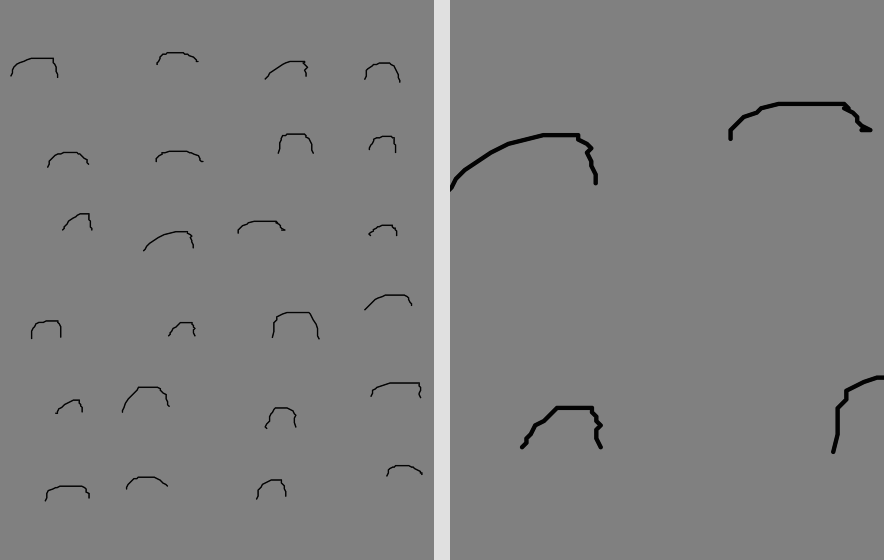
Left: the whole. Right: its middle third, enlarged.
Reproduce this pattern procedurally as a Shadertoy shader.

```glsl
// Scattered thin black hand-drawn arches with flat tops on a plain grey ground.

const vec3 GROUND = vec3(0.502);
const vec3 INK = vec3(0.01);

// Lengths are fractions of the canvas height.
const float ROWS = 6.0;
const float MARGIN = 0.065;                     // empty band at top and bottom
const float COLUMN_WIDTH = 0.193;
const vec2 JITTER = vec2(0.045, 0.033);         // scatter inside a cell
const float TOP_OFFSET = 0.020;                 // arch top above cell centre
const float LINE_HALF_WIDTH = 0.0013;
const vec2 HALF_SPAN = vec2(0.021, 0.044);      // smallest, largest
const vec2 LEG_DROP = vec2(0.021, 0.045);
const vec2 ROUNDNESS = vec2(0.75, 1.6);         // 1 is elliptic, 2 is straight
const float WOBBLE = 0.0035;
const float STEP_SIZE = 0.0026;                 // stair steps along the legs
const int LEG_POINTS = 9;
const float HALF_PI = 1.5707963;

float hash(vec2 p) {
    vec3 q = fract(vec3(p.xyx) * vec3(0.1031, 0.1030, 0.0973));
    q += dot(q, q.yzx + 33.33);
    return fract((q.x + q.y) * q.z);
}

// Random value of a cell, one stream per channel.
float cellRandom(vec2 cell, float channel) {
    return hash(cell * 7.0 + vec2(channel * 13.7 + 3.0, channel * 5.3 + 11.0));
}

// One-dimensional gradient noise.
float gradientNoise(float x, float seed) {
    float i = floor(x), f = x - i;
    float g0 = hash(vec2(i + 5.0, seed)) * 2.0 - 1.0;
    float g1 = hash(vec2(i + 6.0, seed)) * 2.0 - 1.0;
    float u = f * f * f * (f * (f * 6.0 - 15.0) + 10.0);
    return 2.0 * mix(g0 * f, g1 * (f - 1.0), u);
}

float segmentDistance(vec2 p, vec2 a, vec2 b) {
    vec2 ab = b - a;
    float t = clamp(dot(p - a, ab) / max(dot(ab, ab), 1e-9), 0.0, 1.0);
    return length(p - a - ab * t);
}

// Point on a leg: t runs from the plateau end (0) to the foot (1).
vec2 legPoint(float t, float plateauEnd, float footX, float drop,
              float roundness, float seed) {
    float angle = t * HALF_PI;
    vec2 curve = pow(max(vec2(sin(angle), cos(angle)), 0.0), vec2(roundness));
    vec2 p = vec2(mix(plateauEnd, footX, curve.x), -drop * (1.0 - curve.y));
    p.x += WOBBLE * gradientNoise(t * 4.0, seed) * smoothstep(0.0, 0.3, t);
    return round(p / STEP_SIZE) * STEP_SIZE;
}

// Distance to the arch of a cell; the origin is the middle of its top.
float archDistance(vec2 p, vec2 cell) {
    float span = mix(HALF_SPAN.x, HALF_SPAN.y, cellRandom(cell, 1.0));
    float centre = mix(-0.15, 0.6, cellRandom(cell, 2.0));
    float flatness = mix(0.15, 0.38, cellRandom(cell, 3.0));
    vec2 plateau = span * min(centre + vec2(-flatness, flatness), 1.0);
    float size = cellRandom(cell, 4.0);
    float seed = 40.0 + 90.0 * cellRandom(cell, 5.0);

    float d = 1e3;
    vec2 previous = vec2(0.0);
    int count = 2 * LEG_POINTS + 2;
    for (int i = 0; i < count; i++) {
        bool left = i <= LEG_POINTS;
        int k = left ? LEG_POINTS - i : i - LEG_POINTS - 1;
        float channel = left ? 6.0 : 8.0;
        float drop = mix(LEG_DROP.x, LEG_DROP.y, size * size)
                   * mix(0.7, 1.1, cellRandom(cell, channel));
        float roundness = mix(ROUNDNESS.x, ROUNDNESS.y,
                              cellRandom(cell, channel + 1.0));
        vec2 point = legPoint(float(k) / float(LEG_POINTS),
                              left ? plateau.x : plateau.y,
                              left ? -span : span,
                              drop, roundness, seed + channel);
        if (i > 0) d = min(d, segmentDistance(p, previous, point));
        previous = point;
    }
    return d;
}

void mainImage(out vec4 fragColor, in vec2 fragCoord) {
    vec2 p = fragCoord / iResolution.y;
    float pixel = 1.0 / iResolution.y;

    // Jittered grid, one arch per cell
    float aspect = iResolution.x / iResolution.y;
    float columns = max(1.0, round(aspect / COLUMN_WIDTH));
    vec2 cellSize = vec2(aspect / columns, (1.0 - 2.0 * MARGIN) / ROWS);
    vec2 grid = (p - vec2(0.0, MARGIN)) / cellSize;
    vec2 cell = floor(grid);
    vec2 local = (grid - cell - 0.5) * cellSize;
    vec2 shift = vec2(cellRandom(cell, 10.0), cellRandom(cell, 11.0)) * 2.0 - 1.0;
    local -= shift * JITTER + vec2(0.0, TOP_OFFSET);

    // Ink line with a one-pixel soft edge
    float d = archDistance(local, cell) - LINE_HALF_WIDTH;
    float ink = 1.0 - smoothstep(-0.6 * pixel, 0.6 * pixel, d);
    if (cell.y < 0.0 || cell.y >= ROWS) ink = 0.0;

    fragColor = vec4(mix(GROUND, INK, ink), 1.0);
}
```
